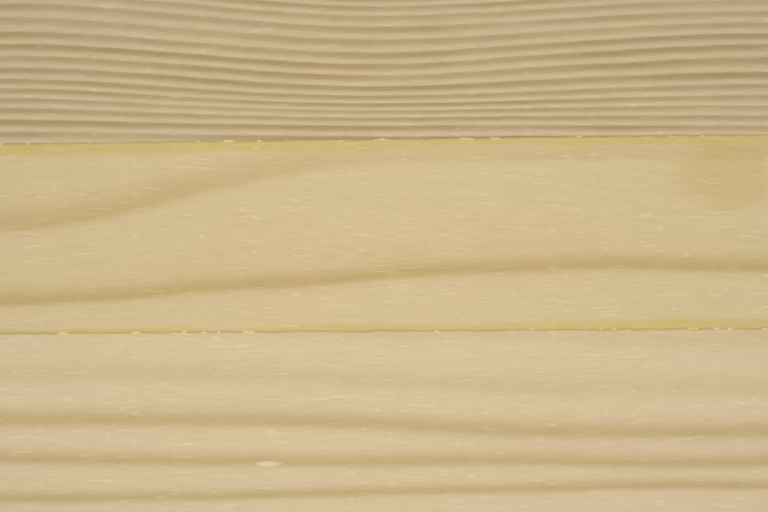
A WebGL 2 fragment shader for this texture:

```glsl
#version 300 es
precision highp float;
// Three glued pine boards with horizontal grain and yellow glue seams.
uniform vec2 u_resolution;
out vec4 fragColor;

float hash(vec2 p) {
  return fract(sin(dot(p, vec2(127.1, 311.7))) * 43758.5453);
}

float noise(vec2 p) {
  vec2 i = floor(p), f = fract(p);
  f = f * f * (3.0 - 2.0 * f);
  return mix(mix(hash(i), hash(i + vec2(1, 0)), f.x),
             mix(hash(i + vec2(0, 1)), hash(i + vec2(1, 1)), f.x), f.y);
}

float fbm(vec2 p) {
  float sum = 0.0, gain = 0.5;
  for (int i = 0; i < 4; i++) {
    sum += gain * noise(p);
    p = p * 2.03 + 17.0;
    gain *= 0.5;
  }
  return sum;
}

// Soft growth ring, d above its centre: wide upper fade, crisper lower edge
float ring(float d, float above, float below) {
  float t = d / (d > 0.0 ? above : below);
  return exp(-t * t);
}

// Narrow-ringed upper board
vec3 denseBoard(vec2 p) {
  float bend = 0.045 * smoothstep(0.0, 0.75, p.x) - 0.035 * smoothstep(0.7, 1.5, p.x);
  float y = p.y + bend * smoothstep(0.7, 0.84, p.y) + 0.007 * fbm(p * vec2(4, 9));
  float phase = y * 45.0 + 0.7 * noise(vec2(p.x * 1.3, y * 14.0));
  float id = floor(phase), f = fract(phase);
  float late = smoothstep(0.1, 0.65, f) * (1.0 - smoothstep(0.75, 1.0, f));
  late *= 0.55 + 0.45 * hash(vec2(id, 3.0));
  late *= 0.65 + 0.5 * noise(vec2(p.x * 5.0, id * 4.7));
  vec3 c = mix(vec3(0.80, 0.72, 0.575), vec3(0.68, 0.585, 0.425), late);
  return c - 0.035 * (fbm(p * vec2(35, 120)) - 0.45);
}

// Pale middle board with two slanting rings
vec3 paleBoard(vec2 p) {
  float wobble = 0.008 * (noise(vec2(p.x * 5.0, 2.0)) - 0.5);
  float upper = 0.56 + 0.115 * smoothstep(0.0, 0.75, p.x) + 0.018 * p.x + wobble;
  float lower = 0.412 + 0.068 * smoothstep(-0.1, 1.25, p.x) + wobble;
  vec3 c = mix(vec3(0.835, 0.752, 0.59), vec3(0.815, 0.73, 0.555), fbm(p * vec2(2, 7)));
  float dark = ring(p.y - upper, 0.04, 0.013) * mix(0.75, 0.4, smoothstep(0.2, 0.8, p.x));
  dark += 0.8 * ring(p.y - lower, 0.02, 0.009);
  dark += 0.22 * ring(p.y - lower, 0.06, 0.02);
  return mix(c, vec3(0.745, 0.635, 0.425), min(dark, 1.0) * 0.8);
}

// Lower board: three strong rings below two faint ones
vec3 ringedBoard(vec2 p) {
  vec3 c = mix(vec3(0.85, 0.77, 0.625), vec3(0.825, 0.745, 0.59), fbm(p * vec2(2, 14)));
  float dark = 0.0;
  for (int i = 0; i < 5; i++) {
    float k = float(i);
    float tilt = mix(0.022, -0.026, smoothstep(0.0, 2.0, k));
    float line = 0.03 + 0.071 * k + 0.004 * k * (k - 1.0)
      + tilt * smoothstep(0.2, 1.35, p.x)
      + 0.009 * (noise(vec2(p.x * 3.0, k * 5.3)) - 0.5);
    float strength = k < 2.5 ? 0.85 : 0.28;
    dark += strength * ring(p.y - line, 0.013 + 0.004 * k, 0.009 + 0.002 * k);
  }
  return mix(c, vec3(0.74, 0.635, 0.44), min(dark, 1.0) * 0.8);
}

void main() {
  vec2 p = gl_FragCoord.xy / u_resolution.y;
  float px = 1.0 / u_resolution.y;
  float rough = 0.004 * (fbm(p.xx * vec2(45, 0)) - 0.5);
  float topSeam = 0.719 + 0.012 * p.x + rough;
  float lowSeam = 0.349 + 0.006 * p.x + rough;

  // Boards
  vec3 c = mix(ringedBoard(p), paleBoard(p), smoothstep(-px, px, p.y - lowSeam));
  c = mix(c, denseBoard(p), smoothstep(-px, px, p.y - topSeam));

  // Glue squeezed onto the middle board along both seams
  float spread = noise(vec2(p.x * 9.0, 8.0));
  float topWidth = mix(0.025, 0.014, smoothstep(0.0, 1.4, p.x)) + 0.008 * spread;
  float lowWidth = mix(0.006, 0.021, smoothstep(0.2, 1.4, p.x)) + 0.008 * spread;
  float below = topSeam - p.y, above = p.y - lowSeam;
  float glue = smoothstep(-px, px, below) * (1.0 - smoothstep(topWidth * 0.55, topWidth, below));
  glue += smoothstep(-px, px, above) * (1.0 - smoothstep(lowWidth * 0.5, lowWidth, above));
  glue *= 0.7 + 0.3 * noise(p * vec2(22, 40));
  c = mix(c, vec3(0.80, 0.715, 0.44), 0.85 * glue);

  // Glue stain near the right end and a small drip
  vec2 s = (p - vec2(1.42, 0.655)) / vec2(0.11, 0.07);
  float stain = 1.0 - smoothstep(0.6, 1.15, length(s) + 0.7 * (fbm(p * 18.0) - 0.5));
  float drip = 1.0 - smoothstep(0.008, 0.016, length((p - vec2(1.433, 0.487)) * vec2(1, 0.7)));
  c = mix(c, vec3(0.79, 0.69, 0.45), (0.5 * stain + 0.6 * drip) * step(0.0, below));

  // Shadowed seam edges with bright crumbs
  float edge = exp(-pow(below / 0.0025, 2.0)) + exp(-pow(above / 0.0025, 2.0));
  float crumb = smoothstep(0.7, 0.85, noise(p * vec2(75, 120)));
  c += edge * mix(vec3(-0.07, -0.07, -0.08), vec3(0.06, 0.06, 0.04), crumb);

  // Pale chip between the lower rings
  float chip = length((p - vec2(0.525, 0.094)) / vec2(0.028, 0.006));
  c = mix(c, vec3(0.90, 0.83, 0.69), 0.75 * (1.0 - smoothstep(0.5, 1.2, chip)));

  // Fine fibres, light flecks and soft lighting
  c += 0.035 * (fbm(p * vec2(28, 210)) - 0.47);
  c += 0.03 * smoothstep(0.78, 0.95, noise(p * vec2(38, 260)));
  c += 0.012 * (noise(p * 300.0) - 0.5);
  vec2 q = (p - vec2(0.75, 0.45)) / vec2(0.75, 0.55);
  c *= 1.015 - 0.055 * dot(q, q) * 0.6;
  fragColor = vec4(c, 1.0);
}
```
